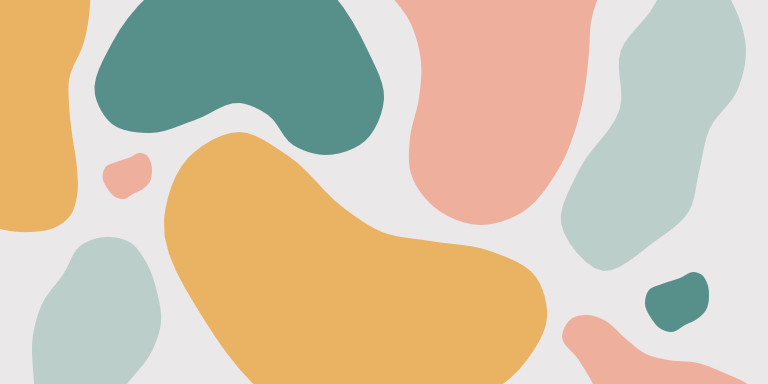
This background is drawn by a WebGL 2 fragment shader. Its source:

```glsl
#version 300 es
precision highp float;
// Flat abstract background: soft organic blobs in muted colours on pale grey.
// Each blob is a closed smooth spline through a few knots; its signed distance
// gives an edge one output pixel wide at any canvas size.

#define HEIGHT 384.0   // canvas height in design units
#define KNOTS 14       // knots per outline
#define STEPS 6        // straight pieces per spline span
#define PAPER vec3(0.918, 0.910, 0.914)
#define OCHRE vec3(0.918, 0.698, 0.388)
#define SAGE  vec3(0.737, 0.808, 0.788)
#define CORAL vec3(0.933, 0.686, 0.616)
#define TEAL  vec3(0.341, 0.561, 0.541)

uniform vec2 u_resolution;
out vec4 fragColor;

// Unit-speed tangent at b, favouring the shorter neighbouring span
vec2 heading(vec2 a, vec2 b, vec2 c) {
  float before = length(b - a), after = length(c - b);
  return ((b - a) * after / before + (c - b) * before / after) / (before + after);
}

// Squared distance from p to the segment from a to b
float segmentDistance2(vec2 p, vec2 a, vec2 b) {
  vec2 ab = b - a, ap = p - a;
  vec2 gap = ap - ab * clamp(dot(ap, ab) / max(dot(ab, ab), 1e-6), 0.0, 1.0);
  return dot(gap, gap);
}

// Signed distance to a closed Hermite spline, negative inside
float blob(vec2 p, vec2 knot[KNOTS]) {
  float nearest = 1e9, side = 1.0;
  for (int i = 0; i < KNOTS; i++) {
    vec2 a = knot[(i + KNOTS - 1) % KNOTS], b = knot[i];
    vec2 c = knot[(i + 1) % KNOTS], d = knot[(i + 2) % KNOTS];
    float span = length(c - b);
    vec2 leave = heading(a, b, c) * span, arrive = heading(b, c, d) * span;
    vec2 start = b;
    for (int j = 1; j <= STEPS; j++) {
      float t = float(j) / float(STEPS);
      vec2 end = mix(b, c, t * t * (3.0 - 2.0 * t))
               + t * (1.0 - t) * ((1.0 - t) * leave - t * arrive);
      nearest = min(nearest, segmentDistance2(p, start, end));
      // Every edge crossed by a ray to the right flips inside and outside
      if ((start.y > p.y) != (end.y > p.y)) {
        float crossing = start.x + (p.y - start.y) / (end.y - start.y) * (end.x - start.x);
        if (p.x < crossing) side = -side;
      }
      start = end;
    }
  }
  return side * sqrt(nearest);
}

// Small rounded pebble, shared by two places at different scales
float pebble(vec2 p, vec2 center, float scale) {
  return scale * blob((p - center) / scale, vec2[KNOTS](
    vec2(17, 30), vec2(25, 27), vec2(30, 19), vec2(32, 6), vec2(29, -8),
    vec2(20, -17), vec2(8, -23), vec2(-5, -30), vec2(-16, -27), vec2(-26, -16),
    vec2(-32, -2), vec2(-28, 12), vec2(-15, 18), vec2(3, 24)));
}

void main() {
  float pixel = HEIGHT / u_resolution.y;
  vec2 p = gl_FragCoord.xy * pixel;

  // Ochre: upper left column and large central bean
  float ochre = blob(p, vec2[KNOTS](
    vec2(88, 424), vec2(90, 379), vec2(84, 342), vec2(69, 304), vec2(69, 280),
    vec2(72, 250), vec2(77, 215), vec2(77, 188), vec2(70, 168), vec2(56, 157),
    vec2(30, 152), vec2(0, 155), vec2(-50, 184), vec2(-50, 424)));
  ochre = min(ochre, blob(p, vec2[KNOTS](
    vec2(240, 252), vec2(287, 229), vec2(345, 175), vec2(382, 152), vec2(430, 143),
    vec2(490, 133), vec2(536, 107), vec2(547, 66), vec2(527, 24), vec2(470, -21),
    vec2(280, -21), vec2(205, 63), vec2(164, 165), vec2(188, 226))));

  // Teal: arch at the top and pebble at lower right
  float teal = blob(p, vec2[KNOTS](
    vec2(172, 406), vec2(112, 341), vec2(95, 289), vec2(112, 260), vec2(150, 251),
    vec2(195, 264), vec2(240, 281), vec2(268, 269), vec2(293, 239), vec2(325, 229),
    vec2(365, 243), vec2(384, 285), vec2(368, 333), vec2(310, 410)));
  teal = min(teal, pebble(p, vec2(677, 82), 1.0));

  // Coral: hanging lobe, lower right hill and left pebble
  float coral = blob(p, vec2[KNOTS](
    vec2(380, 404), vec2(411, 360), vec2(421, 322), vec2(419, 286), vec2(410, 246),
    vec2(411, 210), vec2(434, 177), vec2(480, 159), vec2(521, 171), vec2(558, 214),
    vec2(580, 271), vec2(589, 332), vec2(591, 362), vec2(606, 414)));
  coral = min(coral, blob(p, vec2[KNOTS](
    vec2(588, 69), vec2(604, 64), vec2(626, 45), vec2(646, 30), vec2(668, 24),
    vec2(698, 21), vec2(722, 12), vec2(755, -7), vec2(760, -46), vec2(610, -46),
    vec2(593, 0), vec2(578, 25), vec2(562, 47), vec2(571, 65))));
  coral = min(coral, pebble(p, vec2(127.3, 208), 0.77));

  // Sage: long wavy form at right and rounded form at lower left
  float sage = blob(p, vec2[KNOTS](
    vec2(690, 434), vec2(650, 372), vec2(621, 334), vec2(620, 276), vec2(579, 214),
    vec2(561, 161), vec2(603, 113), vec2(654, 142), vec2(689, 173), vec2(699, 212),
    vec2(710, 256), vec2(737, 293), vec2(746, 334), vec2(731, 384)));
  sage = min(sage, blob(p, vec2[KNOTS](
    vec2(105, 147), vec2(131, 141), vec2(146, 122), vec2(157, 92), vec2(161, 62),
    vec2(152, 33), vec2(127, 0), vec2(100, -36), vec2(36, -36), vec2(34, 0),
    vec2(33, 49), vec2(42, 80), vec2(64, 111), vec2(80, 138))));

  // Lay the flat colours over the paper with smooth edges
  vec4 cover = clamp(0.5 - vec4(ochre, teal, coral, sage) / pixel, 0.0, 1.0);
  vec3 color = mix(PAPER, OCHRE, cover.x);
  color = mix(color, TEAL, cover.y);
  color = mix(color, CORAL, cover.z);
  fragColor = vec4(mix(color, SAGE, cover.w), 1.0);
}
```
